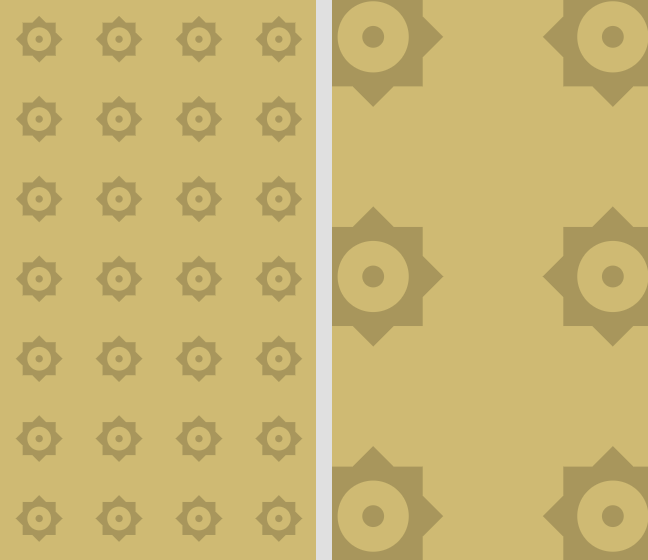
Left: the whole. Right: its middle third, enlarged.
Write a Shadertoy shader that draws this pattern.

```glsl
// Grid of eight-pointed stars, each with a round opening and a centre dot, on plain sand.

// Union of an upright square and the same square turned by 45 degrees
float starDistance(vec2 p, float halfSide) {
    p = abs(p);
    return min(max(p.x, p.y), (p.x + p.y) * 0.70711) - halfSide;
}

float coverage(float dist, float pixel) {
    return clamp(0.5 - dist / pixel, 0.0, 1.0);
}

void mainImage(out vec4 fragColor, in vec2 fragCoord) {
    const float period = 0.2528; // tile size as a share of the canvas width

    // Tiles are laid from the top left corner
    vec2 fromTopLeft = vec2(fragCoord.x, iResolution.y - fragCoord.y);
    vec2 tile = fromTopLeft / (iResolution.x * period);
    vec2 p = fract(tile + 0.0096) - 0.5;
    float pixel = 1.0 / (iResolution.x * period);

    // Star with the opening cut out, then the dot put back
    float radius = length(p);
    float motif = max(starDistance(p, 0.2067), 0.1484 - radius);
    motif = min(motif, radius - 0.0455);

    vec3 sand = vec3(0.81, 0.73, 0.45);
    vec3 olive = vec3(0.66, 0.59, 0.36);
    fragColor = vec4(mix(sand, olive, coverage(motif, pixel)), 1.0);
}
```
